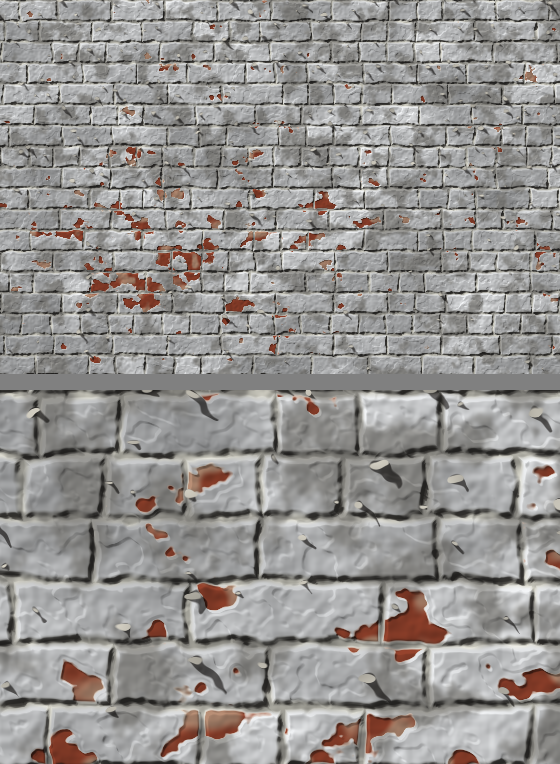
Top, the full canvas; bottom, a detail of the centre.
A WebGL 2 fragment shader for this texture:

```glsl
#version 300 es
precision highp float;
uniform vec2 u_resolution;
out vec4 outColor;

// Lengths are fractions of the canvas height
const float ROWS = 17.9;
const float ROW_SHIFT = 0.1;
const float STRETCHER = 0.148;
const float HEADER = 0.074;
const float HEADER_EVERY = 8.0;
const float BOND = 0.45;
const float SPLIT_CHANCE = 0.22;
const float JOINT = 0.006;
const float BRICK_DEPTH = 0.0052;
const float PAINT_DEPTH = 0.0017;
const float FLAKE_CELL = 0.05;
const float SUN_SLOPE = 0.5;
const float RELIEF = 0.5;
const vec2 TO_SUN = vec2(-0.6, 0.8);
const vec2 PEEL_CENTER = vec2(0.51, 0.335);
const vec2 PEEL_RADIUS = vec2(0.43, 0.2);
const vec3 PAINT = vec3(0.625, 0.63, 0.635);
const vec3 MORTAR = vec3(0.64, 0.635, 0.60);
const vec3 GRIME = vec3(0.43, 0.425, 0.41);
const vec3 CREAM = vec3(0.77, 0.755, 0.71);
const vec3 PRIMER = vec3(0.58, 0.45, 0.37);
const vec3 CLAY = vec3(0.47, 0.21, 0.14);
const vec3 SHADOW = vec3(0.43, 0.42, 0.415);

float hash(vec2 p) {
  return fract(sin(dot(p, vec2(127.1, 311.7))) * 43758.545);
}

float noise(vec2 p) {
  vec2 i = floor(p), f = fract(p);
  f = f * f * (3.0 - 2.0 * f);
  return mix(mix(hash(i), hash(i + vec2(1, 0)), f.x),
             mix(hash(i + vec2(0, 1)), hash(i + 1.0), f.x), f.y);
}

float fbm(vec2 p) {
  float sum = 0.0, weight = 0.53;
  for (int i = 0; i < 4; i++) {
    sum += weight * noise(p);
    p = mat2(1.6, 1.2, -1.2, 1.6) * p + 7.3;
    weight *= 0.5;
  }
  return sum;
}

// Distance in from the brick edge, and a random value per brick
vec2 brick(vec2 p) {
  p += 0.006 * (vec2(noise(p * 34.0), noise(p * 34.0 + 50.0)) - 0.5);
  float y = p.y * ROWS + ROW_SHIFT, row = floor(y);
  bool header = mod(row, HEADER_EVERY) == 2.0;
  float width = header ? HEADER : STRETCHER;
  float x = p.x / width + (header ? 0.1 : BOND * (1.0 - mod(row, 2.0)));
  x += 0.14 * (hash(vec2(row, 4.0)) - 0.5) + 0.25 * (noise(vec2(x * 0.8, row * 9.0)) - 0.5);
  vec2 f = fract(vec2(x, y)), id = vec2(floor(x), row);
  vec2 d = min(f, 1.0 - f) * vec2(width, 1.0 / ROWS);
  if (!header && hash(id + 5.5) < SPLIT_CHANCE) {
    d.x = min(d.x, abs(f.x - 0.5) * width);
    id.x += 0.5 * step(0.5, f.x);
  }
  return vec2(min(d.x * 1.25, d.y), hash(id));
}

// Wall surface: height, brick face, bare clay, random value per brick
vec4 surface(vec2 p) {
  vec2 b = brick(p);
  float grit = noise(p * 75.0), fine = noise(p * 150.0 + 20.0);
  float rough = 0.6 * grit + 0.4 * fine - 0.5;
  float face = smoothstep(0.1, 1.15, (b.x + 0.006 * rough) / JOINT);
  vec2 s = (p - PEEL_CENTER) / PEEL_RADIUS;
  float wear = fbm(p * vec2(23.0, 27.0)) + 0.09 * rough;
  float limit = mix(0.79, 0.595, exp(-dot(s, s))) - 0.1 * (b.y - 0.5);
  float bare = smoothstep(-0.015, 0.015, wear - limit) * smoothstep(0.2, 0.7, face);
  float chipped = smoothstep(0.55, 0.6, wear) + smoothstep(0.4, 0.36, wear);
  float h = BRICK_DEPTH * face - PAINT_DEPTH * (bare + 0.6 * chipped);
  h += 0.0024 * grit + 0.0015 * fine + 0.002 * (1.0 - face) * noise(p * 60.0);
  return vec4(h, face, bare, b.y);
}

// Curled flakes: x is the lit chip, y its slanting shadow
vec2 flakes(vec2 p, float px) {
  p += 0.006 * (vec2(noise(p * 90.0), noise(p * 90.0 + 31.0)) - 0.5);
  vec2 cell = floor(p / FLAKE_CELL), result = vec2(0.0);
  for (int j = -1; j <= 1; j++)
  for (int i = -1; i <= 1; i++) {
    vec2 id = cell + vec2(i, j);
    vec2 c = (id + vec2(hash(id + 3.1), hash(id + 8.7))) * FLAKE_CELL;
    float density = mix(0.2, 0.75, smoothstep(0.3, 0.75, c.y));
    float present = step(hash(id + 15.2), density);
    float size = mix(0.003, 0.009, pow(hash(id + 21.4), 2.0));
    float reach = size * mix(1.0, 5.0, hash(id + 33.3));
    vec2 q = p - c, away = normalize(vec2(0.7, -0.55 - 0.4 * hash(id)));
    float t = clamp(dot(q, away) / reach, 0.0, 1.0);
    float ragged = 0.005 * (noise(p * 120.0) - 0.5);
    float shade = length(q - away * reach * t) - size * mix(0.7, 0.2, t) + ragged * 0.5;
    float chip = length(q * vec2(0.8, 1.3)) - size * 0.7 + ragged;
    result = max(result, present * (1.0 - smoothstep(-px, px, vec2(chip, shade))));
  }
  return result;
}

void main() {
  vec2 p = gl_FragCoord.xy / u_resolution.y;
  vec4 wall = surface(p);

  // Painted faces, grime, bare clay with primer, and mortar
  float stain = noise(p * 48.0 + 11.0);
  float cloud = fbm(p * 9.0 + 3.0) - 0.5, blotch = fbm(p * 26.0 + 40.0);
  vec3 color = PAINT * (0.94 + 0.16 * wall.w + 0.5 * cloud);
  color = mix(MORTAR * (0.75 + 0.45 * stain), color, wall.y);
  color = mix(color, GRIME, 0.75 * smoothstep(0.48, 0.7, blotch + 0.1 * (1.0 - wall.y)));
  vec3 exposed = mix(CLAY, PRIMER, smoothstep(0.45, 0.8, stain));
  color = mix(color, exposed, wall.z);
  color = mix(color, CREAM, 1.6 * wall.z * (1.0 - wall.z));

  // Relief and cast shadow, both from the sun direction
  float slope = (wall.x - surface(p + TO_SUN * 0.003).x) / 0.003;
  float shadow = 0.0;
  for (int i = 1; i <= 4; i++) {
    float t = 0.0026 * float(i);
    float rise = surface(p + TO_SUN * t).x - wall.x - SUN_SLOPE * t;
    shadow = max(shadow, smoothstep(-0.0004, 0.0018, rise));
  }
  color *= clamp(1.04 + RELIEF * slope, 0.65, 1.25);

  vec2 flake = flakes(p, 1.0 / u_resolution.y);
  color *= mix(vec3(1.0), SHADOW, max(shadow, flake.y));
  color = mix(color, CREAM * (0.8 + 0.3 * stain), flake.x);
  outColor = vec4(color, 1.0);
}
```
